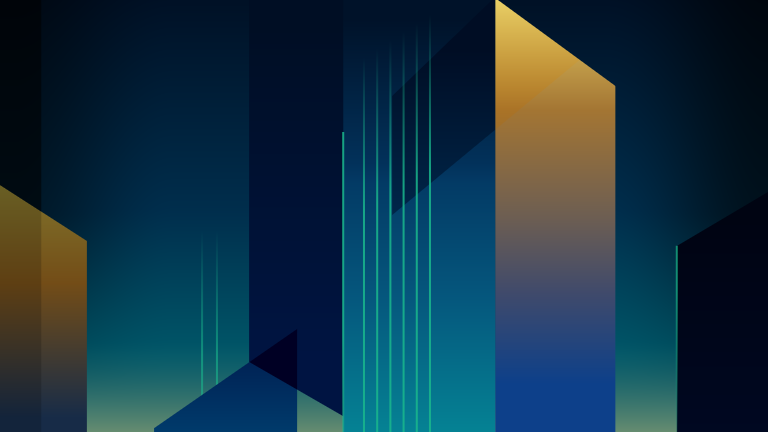
Reproduce this background procedurally as a Shadertoy shader.

```glsl
float pixelSize;

// Antialiased step: 1 where the signed distance is positive
float inside(float d) {
    return clamp(d / pixelSize + 0.5, 0.0, 1.0);
}

float band(float x, float left, float right) {
    return inside(x - left) * inside(right - x);
}

// Signed distance below the line through a and b
float below(vec2 p, vec2 a, vec2 b) {
    vec2 dir = normalize(b - a);
    return dot(p - a, vec2(dir.y, -dir.x));
}

// Vertical block whose slanted roof runs from a to b
float tower(vec2 p, vec2 a, vec2 b) {
    return band(p.x, a.x, b.x) * inside(below(p, a, b));
}

float ray(float x, float center) {
    return inside(0.021 - abs(x - center));
}

float ramp(float a, float b, float x) {
    return clamp((x - a) / (b - a), 0.0, 1.0);
}

vec3 skyColor(vec2 p) {
    vec3 c = mix(vec3(0.0, 0.34, 0.41), vec3(0.0, 0.18, 0.30), ramp(1.6, 4.6, p.y));
    c = mix(c, vec3(0.0, 0.06, 0.14), ramp(4.6, 9.2, p.y));
    c = mix(c, vec3(0.40, 0.55, 0.44), pow(1.0 - ramp(0.0, 1.9, p.y), 1.5));
    float sides = smoothstep(3.6, 0.3, p.x) + 1.3 * smoothstep(12.6, 16.0, p.x);
    return c * (1.0 - 0.48 * sides * ramp(0.5, 4.5, p.y));
}

vec3 glassColor(float y) {
    vec3 c = mix(vec3(0.02, 0.51, 0.58), vec3(0.02, 0.34, 0.49), ramp(0.0, 2.8, y));
    c = mix(c, vec3(0.01, 0.21, 0.38), ramp(2.8, 5.6, y));
    return mix(c, vec3(0.0, 0.07, 0.16), ramp(5.2, 8.6, y));
}

vec3 goldColor(float y) {
    vec3 c = mix(vec3(0.05, 0.25, 0.54), vec3(0.25, 0.29, 0.42), ramp(1.0, 2.9, y));
    c = mix(c, vec3(0.43, 0.37, 0.32), ramp(2.9, 4.5, y));
    c = mix(c, vec3(0.64, 0.46, 0.20), ramp(4.5, 6.7, y));
    return mix(c, vec3(0.91, 0.81, 0.40), ramp(6.7, 9.0, y));
}

void mainImage(out vec4 fragColor, in vec2 fragCoord) {
    // The canvas spans 16 by 9 units
    vec2 p = fragCoord / iResolution.xy * vec2(16.0, 9.0);
    pixelSize = 9.0 / iResolution.y;
    vec3 green = vec3(0.10, 0.72, 0.55);
    vec3 color = skyColor(p);

    // Pair of faint rays on the left
    for (int i = 0; i < 2; i++) {
        float fade = ramp(4.2, 1.6, p.y);
        color = mix(color, green, 0.6 * fade * ray(p.x, 4.21 + 0.31 * float(i)));
    }

    // Glass face crossed by a diagonal shadow
    color = mix(color, glassColor(p.y), band(p.x, 7.15, 10.32));
    float lower = inside(-below(p, vec2(8.17, 4.52), vec2(10.32, 6.30)));
    float upper = inside(below(p, vec2(8.17, 7.0), vec2(10.25, 9.0)));
    float shadow = lower * upper * band(p.x, 8.17, 10.32);
    vec3 shadowColor = mix(vec3(0.0, 0.15, 0.29), vec3(0.0, 0.05, 0.14), ramp(4.5, 8.0, p.y));
    color = mix(color, shadowColor, shadow);

    // Rays rising higher toward the right
    for (int i = 0; i < 6; i++) {
        float k = float(i);
        float top = 7.8 + 0.18 * k;
        float fade = 0.85 * ramp(top, top - 3.2, p.y);
        color = mix(color, green, fade * ray(p.x, 7.583 + 0.275 * k));
    }

    // Dark pillar and the low block overlapping its foot
    float pillar = band(p.x, 5.19, 7.15)
        * inside(-below(p, vec2(5.19, 1.46), vec2(7.15, 0.33)));
    vec3 pillarColor = mix(vec3(0.0, 0.08, 0.26), vec3(0.0, 0.055, 0.14), ramp(1.5, 8.5, p.y));
    color = mix(color, pillarColor, pillar);
    float block = tower(p, vec2(3.21, 0.08), vec2(6.19, 2.146));
    vec3 blockColor = mix(vec3(0.0, 0.23, 0.42), vec3(0.0, 0.12, 0.32), ramp(0.0, 1.7, p.y));
    color = mix(color, mix(blockColor, vec3(0.0, 0.0, 0.14), pillar), block);
    float rim = ray(p.x, 7.15) * inside(6.25 - p.y);
    color = mix(color, green, rim * mix(0.85, 0.5, ramp(2.0, 0.0, p.y)));

    // Tall gold tower, warmer above the diagonal
    vec3 gold = goldColor(p.y);
    float warm = inside(-below(p, vec2(10.32, 6.30), vec2(12.0, 7.69)));
    gold = mix(gold, gold * vec3(1.04, 0.98, 0.76), warm * ramp(9.0, 7.2, p.y));
    color = mix(color, gold, tower(p, vec2(10.32, 9.04), vec2(12.82, 7.21)));

    // Left gold tower under a shaded strip
    vec3 bronze = mix(vec3(0.09, 0.17, 0.28), vec3(0.45, 0.30, 0.09), ramp(0.3, 3.1, p.y));
    bronze = mix(bronze, vec3(0.50, 0.45, 0.17), ramp(3.1, 5.1, p.y));
    float leftTower = tower(p, vec2(-0.1, 5.21), vec2(1.81, 3.98));
    color = mix(color, bronze, leftTower);
    float strip = inside(0.86 - p.x);
    color *= 1.0 - strip * mix(0.55, 0.18, leftTower);

    // Right dark block with a glowing edge
    vec3 night = mix(vec3(0.0, 0.03, 0.13), vec3(0.0, 0.015, 0.07), ramp(0.0, 4.5, p.y));
    color = mix(color, night, tower(p, vec2(14.1, 3.875), vec2(16.1, 5.06)));
    float glow = ray(p.x, 14.1) * inside(3.88 - p.y);
    color = mix(color, green, 0.7 * glow * ramp(-0.5, 3.0, p.y));

    fragColor = vec4(color, 1.0);
}
```
